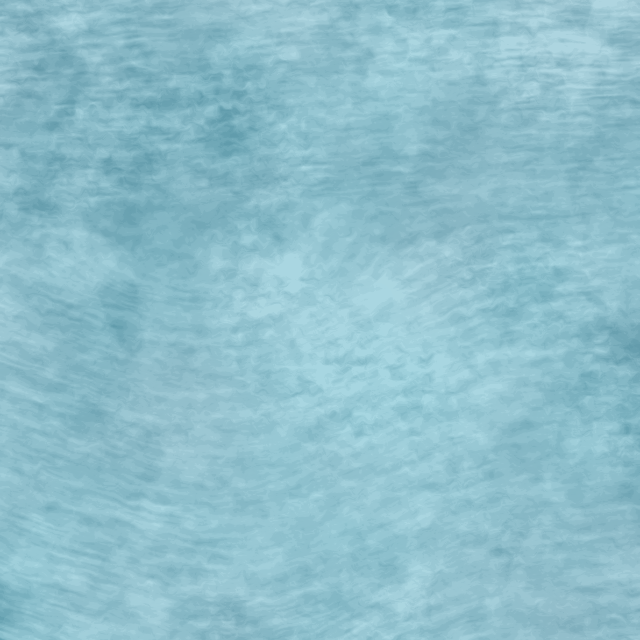
A Shadertoy shader for this texture:

```glsl
// Weathered pale blue paint: cloudy washes, dry brush streaks and ragged flat-toned flecks.

float hash(vec2 p) {
    vec3 q = fract(p.xyx * vec3(0.1031, 0.1030, 0.0973));
    q += dot(q, q.yzx + 33.33);
    return fract((q.x + q.y) * q.z);
}

// Value noise centred on zero.
float noise(vec2 p) {
    vec2 i = floor(p), f = fract(p);
    f = f * f * (3.0 - 2.0 * f);
    float low = mix(hash(i), hash(i + vec2(1, 0)), f.x);
    float high = mix(hash(i + vec2(0, 1)), hash(i + vec2(1, 1)), f.x);
    return mix(low, high, f.y) - 0.5;
}

float fbm(vec2 p, int octaves) {
    float sum = 0.0, gain = 0.5;
    for (int i = 0; i < octaves; i++) {
        sum += gain * noise(p);
        p = mat2(0.96, 0.28, -0.28, 0.96) * p * 2.03 + 17.3;
        gain *= 0.58;
    }
    return sum;
}

float glow(vec2 p, vec2 centre, vec2 radius) {
    vec2 d = (p - centre) / radius;
    return exp(-dot(d, d));
}

// Broad light and dark areas of the sheet.
float broadTone(vec2 p) {
    float tone = 1.15 * glow(p, vec2(0.57, 0.36), vec2(0.32, 0.25));
    tone -= 1.10 * glow(p, vec2(0.30, 0.68), vec2(0.18, 0.08));
    tone -= 1.50 * glow(p, vec2(0.37, 0.81), vec2(0.05, 0.07));
    tone -= 1.00 * glow(p, vec2(0.70, 0.75), vec2(0.09, 0.10));
    tone -= 0.80 * glow(p, vec2(0.28, 0.45), vec2(0.16, 0.08));
    tone -= 0.55 * glow(p, vec2(0.50, 0.89), vec2(0.60, 0.10));
    tone -= 2.20 * glow(p, vec2(1.03, 0.42), vec2(0.07, 0.13));
    tone -= 0.60 * glow(p, vec2(0.95, 0.22), vec2(0.18, 0.16));
    tone -= 1.80 * glow(p, vec2(0.00, 0.04), vec2(0.05, 0.04));
    tone += 2.00 * glow(p, vec2(0.98, 1.00), vec2(0.06, 0.04));
    tone += 1.20 * glow(p, vec2(0.00, 0.88), vec2(0.03, 0.07));
    return tone;
}

// Scattered washes with one crisp and one fading side.
float washes(vec2 p) {
    float tone = 0.0;
    vec2 wobble = 0.09 * vec2(fbm(p * 9.0, 5), fbm(p * 9.0 + 40.0, 5));
    for (int i = 0; i < 26; i++) {
        float id = float(i);
        vec2 centre = vec2(hash(vec2(id, 3.1)), 1.0 - pow(hash(vec2(id, 7.7)), 1.3));
        float angle = 6.283 * hash(vec2(id, 11.9));
        float c = cos(angle), s = sin(angle);
        vec2 d = mat2(c, -s, s, c) * (p + wobble - centre);
        d /= mix(0.03, 0.09, hash(vec2(id, 19.3))) * vec2(1.5, 0.9);
        float body = 1.0 - smoothstep(0.75, 1.05, length(d));
        float fade = smoothstep(-0.9, 0.7, d.x);
        tone += (hash(vec2(id, 23.5)) < 0.5 ? -0.85 : 0.8) * body * fade;
    }
    return tone;
}

// Short bristle marks: level near the top, slanting down on the left.
float strokes(vec2 p) {
    float slant = 0.4 * smoothstep(0.15, 0.3, 0.85 - p.y) * (1.0 - smoothstep(0.2, 0.8, p.x));
    vec2 q = vec2(p.x, p.y + slant * p.x - 0.06 * p.x + 0.03 * noise(p * 4.0 + 5.0));
    q.y += 0.006 * noise(p * 45.0);
    float patches = smoothstep(-0.08, 0.14, fbm(p * 4.5 + 61.0, 3));
    float upper = 0.8 * smoothstep(0.7, 0.95, p.y);
    float broad = fbm(q * vec2(12.0, 70.0), 4);
    float bristles = noise(q * vec2(20.0, 150.0)) + 0.7 * noise(q * vec2(34.0, 260.0));
    return 2.2 * broad + (0.4 + patches + upper) * bristles;
}

// Rounds a tone to flat steps with smoothed borders.
float roundTone(float tone, float steps) {
    float level = tone * steps;
    float blur = clamp(0.6 * fwidth(level), 0.03, 0.5);
    return (floor(level) + smoothstep(0.5 - blur, 0.5 + blur, fract(level))) / steps;
}

void mainImage(out vec4 fragColor, in vec2 fragCoord) {
    vec2 p = fragCoord / iResolution.xy;

    // Large soft structure
    vec2 warp = vec2(fbm(p * 4.0 + 9.0, 4), fbm(p * 4.0 + 31.0, 4));
    float cloud = 3.6 * fbm(p * vec2(4.5, 5.5) + 1.5 * warp + 2.0, 4);
    float wash = 0.05 + broadTone(p) + washes(p) + cloud;

    // Ragged flecks, stronger in some areas
    float wear = 0.7 + 0.6 * smoothstep(-0.15, 0.2, fbm(p * 5.0 + 83.0, 3));
    vec2 ragged = p + 0.012 * vec2(noise(p * 90.0), noise(p * 90.0 + 50.0));
    float flecks = 3.0 * wear * fbm(ragged * vec2(48.0, 80.0), 4);

    float detail = 0.85 * strokes(p) + flecks;
    float tone = 0.35 * wash + 0.25 * detail + roundTone(0.65 * wash + 0.75 * detail, 2.2);
    tone = clamp(tone, -3.0, 1.9);

    // Blue ramp with greyer and more cyan drifts
    vec3 color = vec3(0.56, 0.75, 0.80) + tone * vec3(0.057, 0.046, 0.042);
    float rim = smoothstep(0.25, 0.6, length(p - vec2(0.55, 0.4)));
    float drift = fbm(p * 3.0 + 120.0, 4) + 0.08 * rim - 0.03;
    color += drift * vec3(0.06, -0.01, -0.01);

    fragColor = vec4(clamp(color, 0.0, 1.0), 1.0);
}
```
